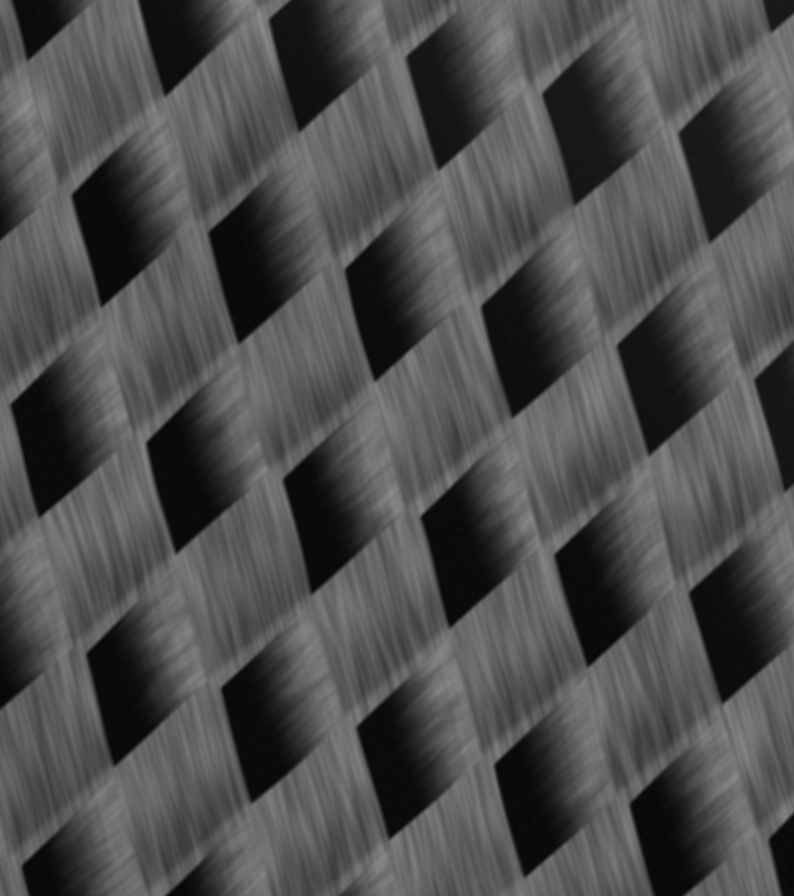
Give the GLSL for this texture, as a WebGL 1 fragment shader.

```glsl
precision highp float;
// Close-up of a slanted grey weave: streaked strands over deep, shadowed gaps.
uniform vec2 u_resolution;

float hash(vec2 p) {
  return fract(sin(dot(p, vec2(127.1, 311.7))) * 4375.85);
}

vec2 gradient(vec2 cell) {
  float angle = 6.2832 * hash(cell);
  return vec2(cos(angle), sin(angle));
}

// Gradient noise, roughly -0.7 to 0.7
float noise(vec2 p) {
  vec2 i = floor(p), f = p - i;
  vec2 k = f * f * f * (f * (f * 6.0 - 15.0) + 10.0);
  vec2 x = vec2(1.0, 0.0);
  float low = mix(dot(gradient(i), f), dot(gradient(i + x.xy), f - x.xy), k.x);
  float high = mix(dot(gradient(i + x.yx), f - x.yx), dot(gradient(i + x.xx), f - x.xx), k.x);
  return mix(low, high, k.y);
}

// Soft-edged interval from a to b
float band(float a, float b, float soft, float x) {
  return smoothstep(a, a + soft, x) * (1.0 - smoothstep(b - soft, b, x));
}

void main() {
  vec2 p = gl_FragCoord.xy / u_resolution.y;
  vec2 bend = vec2(noise(p * 7.0), noise(p * 7.0 + 31.0));
  vec2 q = p - vec2(0.461, 0.432) + 0.006 * bend;

  // Skewed weave axes: s climbs along the diagonal, t runs down the strands
  vec2 along = vec2(0.2214, 0.1940);
  vec2 down = vec2(0.0383, -0.1415);
  float area = along.x * down.y - along.y * down.x;
  float s = (q.x * down.y - q.y * down.x) / area;
  float t = (along.x * q.y - along.y * q.x) / area;

  // Each diagonal row is shifted by about half a repeat
  float row = floor(t);
  float v = t - row;
  float shifted = s - 0.515 * row;
  float u = fract(shifted);
  float variation = hash(vec2(floor(shifted), row) + 17.0) - 0.5;

  // Upper strands: fine streaks, dimmer towards their lower end
  float streaks = 0.09 * noise(vec2(s * 20.0, t * 1.6))
                + 0.09 * noise(vec2(s * 43.0 + 9.0, t * 2.3));
  float upper = 0.405 + streaks + 0.02 * cos(12.566 * u);
  upper -= 0.10 * smoothstep(0.3, 0.85, v) * (1.0 - smoothstep(0.9, 1.0, v));

  // Lower strands: emerge softly from shadow, with faint diagonal fibres
  float fibres = 0.08 * noise(vec2(s * 5.0, t * 9.0))
               + 0.05 * noise(vec2(s * 9.0 + 4.0, t * 21.0));
  float ramp = u - 0.05 * (v - 0.5) + 0.05 * variation + 0.25 * fibres;
  float lit = smoothstep(0.15, 0.46, ramp);
  float shadow = 0.04 + 0.05 * smoothstep(0.9, 1.6, p.x + p.y);
  float lower = mix(shadow, 0.455 + fibres + 0.4 * streaks, lit);

  // Gap outline, with its upper left corner slightly cut
  float notch = 0.06 * max(1.0 - 2.0 * u, 0.0);
  float opening = band(0.0, 0.5, 0.028, u) * band(notch, 1.0, 0.05, v);
  float grey = mix(upper, lower, opening);

  // Uneven light and fine grain
  grey *= 1.0 + 0.14 * noise(p * 3.3 + 5.0) + 0.07 * (p.x + p.y - 0.9);
  grey += 0.012 * noise(p * 150.0);
  gl_FragColor = vec4(vec3(clamp(grey, 0.0, 1.0)), 1.0);
}
```
